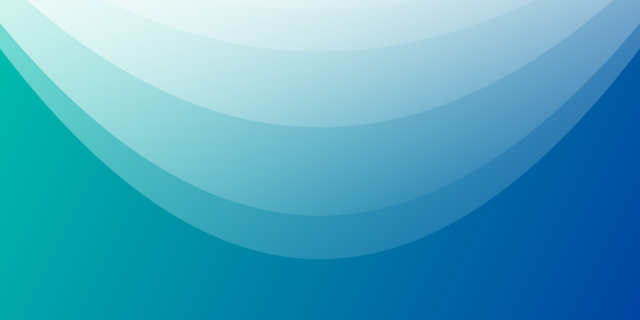
A Shadertoy shader for this background:

```glsl
// Nested translucent white bowls hanging over a diagonal teal-to-blue gradient.

// Adds one parabolic bowl; its white veil thickens upward and to the left.
vec3 addBowl(vec3 color, vec2 p, float bottom, float curvature, float opacity, float veilSlope) {
    float slope = 2.0 * curvature * p.x;
    float height = p.y - bottom;
    float dist = (height - curvature * p.x * p.x) / sqrt(1.0 + slope * slope);
    float pixel = 1.0 / iResolution.y;
    float coverage = smoothstep(-0.7 * pixel, 0.7 * pixel, dist);
    float veil = clamp(opacity + veilSlope * (height - 0.35 * p.x), 0.0, 1.0);
    return mix(color, vec3(1.0), coverage * veil);
}

void mainImage(out vec4 fragColor, in vec2 fragCoord) {
    // Height units, with x centred and y rising from the lower edge
    vec2 p = vec2(fragCoord.x - 0.5 * iResolution.x, fragCoord.y) / iResolution.y;

    // Diagonal backdrop
    vec3 teal = vec3(0.0, 0.75, 0.675);
    vec3 blue = vec3(0.0, 0.27, 0.63);
    float diagonal = (p.x + 1.0 + 0.5 * (1.0 - p.y)) / 2.5;
    vec3 color = mix(teal, blue, clamp(diagonal, 0.0, 1.0));

    // Bowls from the deepest to the shallowest
    color = addBowl(color, p, 0.190, 0.659, 0.14, 0.30);
    color = addBowl(color, p, 0.326, 0.602, 0.09, 0.55);
    color = addBowl(color, p, 0.602, 0.474, 0.16, 0.60);
    color = addBowl(color, p, 0.839, 0.355, 0.17, 0.50);
    color = addBowl(color, p, 0.969, 0.277, 0.13, 0.40);

    fragColor = vec4(color, 1.0);
}
```
